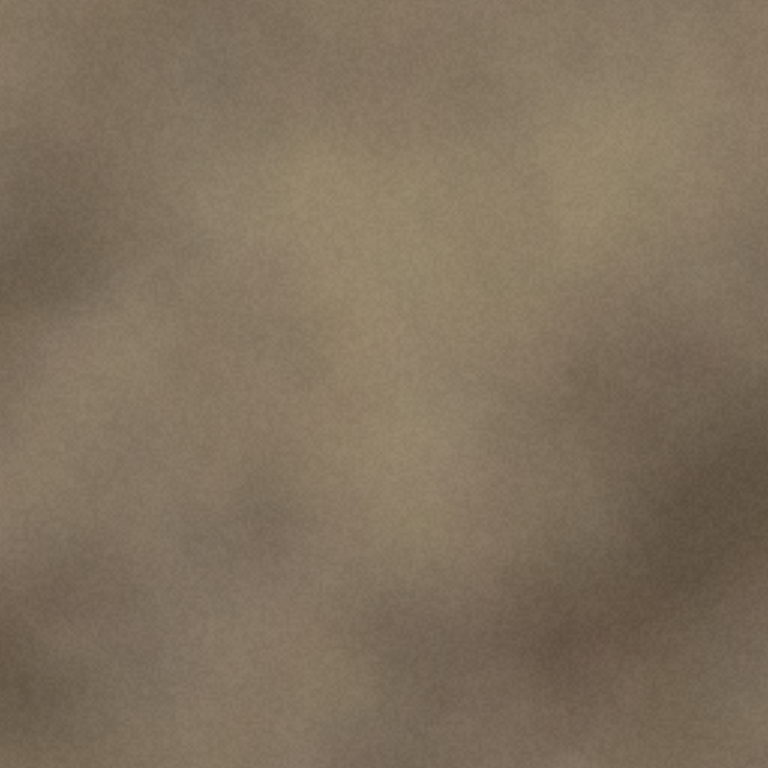
Write a Shadertoy shader that draws this texture.

```glsl
// Weathered taupe backdrop: broad, cloudy patches of light and shade on a
// brown ground. Soft glows set the large shading, fractal value noise breaks
// it up, and faint colour drift and fine grain finish the surface.

const vec3 SHADE_BROWN = vec3(0.436, 0.378, 0.313);
const vec3 MID_TAUPE   = vec3(0.503, 0.444, 0.373);
const vec3 LIGHT_SAND  = vec3(0.558, 0.497, 0.405);

// Integer hash of a lattice cell, returns 0..1
float hash(ivec2 cell, uint seed) {
    uvec2 q = uvec2(cell + 4096) * uvec2(1597u, 3812u);
    uint n = (q.x ^ (q.y * 2741u)) + seed * 7919u;
    n = (n ^ (n >> 15)) * 73939u;
    n = (n ^ (n >> 13)) * 51787u;
    n ^= n >> 16;
    return float(n & 65535u) / 65535.0;
}

// Smooth value noise, 0..1
float valueNoise(vec2 p, uint seed) {
    ivec2 cell = ivec2(floor(p));
    vec2 f = fract(p);
    vec2 w = f * f * f * (f * (f * 6.0 - 15.0) + 10.0);
    float low  = mix(hash(cell, seed), hash(cell + ivec2(1, 0), seed), w.x);
    float high = mix(hash(cell + ivec2(0, 1), seed), hash(cell + ivec2(1, 1), seed), w.x);
    return mix(low, high, w.y);
}

// Fractal noise centred on zero, each octave turned to hide the lattice
float clouds(vec2 p, int octaves, uint seed) {
    const mat2 TURN = mat2(1.6, 1.2, -1.2, 1.6);
    float sum = 0.0;
    float weight = 0.5;
    for (int i = 0; i < octaves; i++) {
        sum += weight * (valueNoise(p, seed + uint(i)) - 0.5);
        p = TURN * p + 3.7;
        weight *= 0.5;
    }
    return sum;
}

// Soft round patch of light
float glow(vec2 p, vec2 centre, float radius) {
    vec2 d = (p - centre) / radius;
    return exp(-dot(d, d));
}

// Colour for a tone: -1 shade, 0 middle, +1 light
vec3 toneColour(float tone) {
    vec3 towards = tone < 0.0 ? MID_TAUPE - SHADE_BROWN : LIGHT_SAND - MID_TAUPE;
    return MID_TAUPE + towards * tone;
}

void mainImage(out vec4 fragColor, in vec2 fragCoord) {
    vec2 uv = fragCoord / iResolution.xy;

    // Wandering outlines for the large patches
    vec2 drift = vec2(clouds(uv * 5.0, 3, 11u), clouds(uv * 5.0, 3, 23u));
    vec2 p = uv + 0.14 * drift;

    // Broad light and shade
    float tone = 1.25 * glow(p, vec2(0.43, 0.56), 0.23)
               + 1.05 * glow(p, vec2(0.85, 0.76), 0.18)
               + 0.45 * glow(p, vec2(0.05, 0.38), 0.12)
               - 1.60 * glow(p, vec2(0.82, 0.27), 0.23)
               - 0.80 * glow(p, vec2(1.02, 0.48), 0.16)
               - 1.35 * glow(p, vec2(0.00, 0.66), 0.15)
               - 1.25 * glow(p, vec2(0.00, 0.15), 0.14);

    // Cloudy mottling
    tone += 2.3 * clouds(uv * 5.0 + 1.3, 4, 37u);
    vec3 colour = toneColour(clamp(tone, -1.8, 1.4));

    // Slow drift between ochre and grey, rose and green
    colour += vec3(0.008, 0.002, -0.020) * clouds(uv * 7.0, 3, 53u);
    colour += vec3(0.014, -0.008, 0.006) * clouds(uv * 11.0, 4, 71u);

    // Fine surface grain
    float grain = 0.034 * (valueNoise(uv * 256.0, 89u) - 0.5)
                + 0.016 * (valueNoise(uv * 120.0, 97u) - 0.5);
    colour += grain;

    fragColor = vec4(colour, 1.0);
}
```
